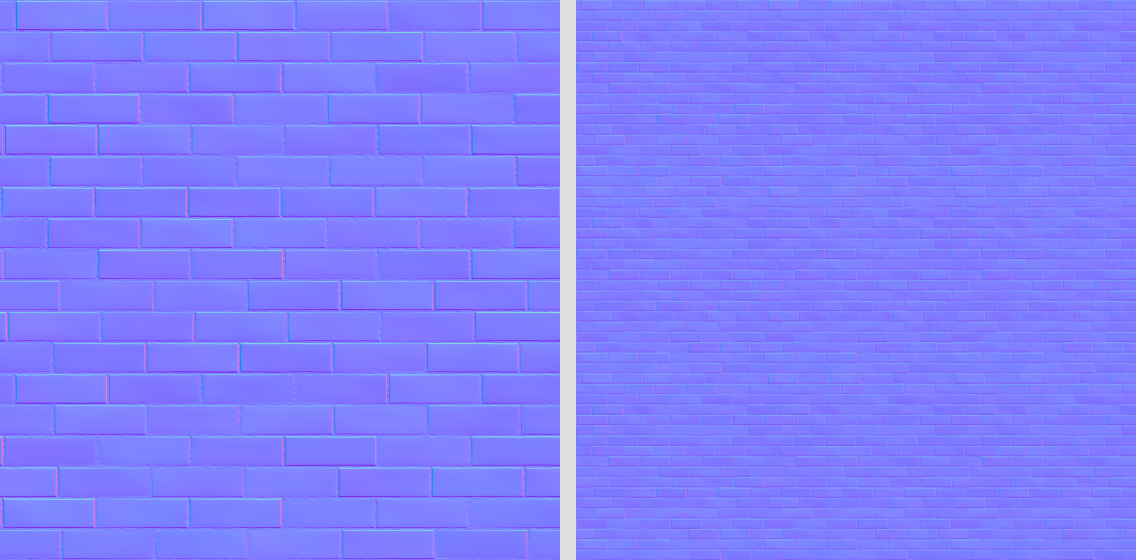
Left: one tile. Right: repeated 3 by 3.
Give the GLSL for this texture map, as a WebGL 1 fragment shader.

```glsl
precision highp float;
// Tangent-space normal map of a running-bond brick wall, 6 bricks by 18 rows.
// A height field (bevelled, unevenly set bricks over rough mortar) is
// differentiated, leaned per brick and encoded; cells and noise wrap.
uniform vec2 u_resolution;

const vec2 BRICKS = vec2(6.0, 18.0);
const float HALF_JOINT = 0.0014;
const float BEVEL = 0.0022;
const float SLOPE_STEP = 0.0005;

float hash(vec2 p) {
  vec3 q = fract(vec3(p.xyx) * vec3(0.1031, 0.1030, 0.0973));
  q += dot(q, q.yzx + 33.33);
  return fract((q.x + q.y) * q.z);
}

// Value noise over the unit canvas, wrapping after "cells" lattice steps.
float wrapNoise(vec2 uv, vec2 cells, float seed) {
  vec2 p = uv * cells;
  vec2 i = floor(p);
  vec2 f = fract(p);
  f = f * f * f * (f * (f * 6.0 - 15.0) + 10.0);
  vec2 a = mod(i, cells) + seed;
  vec2 b = mod(i + 1.0, cells) + seed;
  return mix(mix(hash(a), hash(vec2(b.x, a.y)), f.x),
             mix(hash(vec2(a.x, b.y)), hash(b), f.x), f.y);
}

// Signed distance to a box with rounded corners.
float roundedBox(vec2 p, vec2 halfSize, float radius) {
  vec2 d = abs(p) - halfSize + radius;
  return length(max(d, 0.0)) + min(max(d.x, d.y), 0.0) - radius;
}

// Brick index in xy, position from the brick centre in canvas units in zw.
vec4 brickCell(vec2 uv) {
  vec2 grid = uv * BRICKS;
  float row = mod(floor(grid.y), BRICKS.y);
  float stagger = 0.5 * mod(row + 1.0, 2.0);
  grid.x -= stagger + 0.17 * hash(vec2(row, 71.0));
  vec2 id = vec2(mod(floor(grid.x), BRICKS.x), row);
  return vec4(id, (fract(grid) - 0.5) / BRICKS);
}

// Depth inside the slightly ragged brick outline, negative in the joints.
float brickDepth(vec2 uv, vec2 local) {
  float wobble = wrapNoise(uv, vec2(40.0, 54.0), 19.0) - 0.5;
  vec2 halfSize = 0.5 / BRICKS - HALF_JOINT;
  return 0.0007 * wobble - roundedBox(local, halfSize, 0.0014);
}

float mortarHeight(vec2 uv) {
  float coarse = wrapNoise(uv, vec2(110.0, 190.0), 3.0) - 0.5;
  float fine = wrapNoise(uv, vec2(230.0, 290.0), 11.0) - 0.5;
  return 0.0005 * coarse + 0.0003 * fine;
}

// Bricks protrude by different amounts and are set a little crooked.
float faceHeight(vec2 id, vec2 local) {
  float protrusion = hash(id + 23.0);
  float lift = 0.0004 + 0.0014 * protrusion * protrusion;
  vec2 crooked = vec2(hash(id + 41.0), hash(id + 57.0)) - 0.5;
  return lift + dot(crooked, local * vec2(0.012, 0.03));
}

float wallHeight(vec2 uv) {
  vec4 cell = brickCell(uv);
  float depth = brickDepth(uv, cell.zw);
  float cushion = 0.00025 * smoothstep(0.0, 0.011, depth);
  float face = faceHeight(cell.xy, cell.zw) + cushion;
  return mix(mortarHeight(uv), face, smoothstep(0.0, BEVEL, depth));
}

// Broad lean of each face: a tilt per brick, a soft bulge and slow waves.
vec2 faceLean(vec2 uv) {
  vec4 cell = brickCell(uv);
  vec2 tilt = vec2(hash(cell.xy + 83.0), hash(cell.xy + 97.0)) - 0.5;
  vec2 sheared = uv + vec2(uv.y, 0.0);
  vec2 waves = vec2(wrapNoise(sheared, vec2(14.0, 24.0), 7.0),
                    wrapNoise(sheared, vec2(12.0, 26.0), 31.0)) - 0.5;
  vec2 lean = tilt * vec2(0.05, 0.09) + waves * vec2(0.06, 0.10);
  lean.y += 0.8 * cell.w - 0.012;
  return lean * smoothstep(0.0, 2.0 * BEVEL, brickDepth(uv, cell.zw));
}

vec3 wallNormal(vec2 uv) {
  vec2 e = vec2(SLOPE_STEP, 0.0);
  float dx = wallHeight(uv + e.xy) - wallHeight(uv - e.xy);
  float dy = wallHeight(uv + e.yx) - wallHeight(uv - e.yx);
  vec2 slope = vec2(dx, dy) / (2.0 * SLOPE_STEP);
  return normalize(vec3(faceLean(uv) - slope, 1.0));
}

void main() {
  // Average a 2 by 2 grid of samples to smooth the thin bevels.
  vec3 normal = vec3(0.0);
  for (int j = 0; j < 2; j++) {
    for (int i = 0; i < 2; i++) {
      vec2 shift = vec2(float(i), float(j)) * 0.5 - 0.25;
      normal += wallNormal((gl_FragCoord.xy + shift) / u_resolution);
    }
  }
  gl_FragColor = vec4(normalize(normal) * 0.5 + 0.5, 1.0);
}
```
